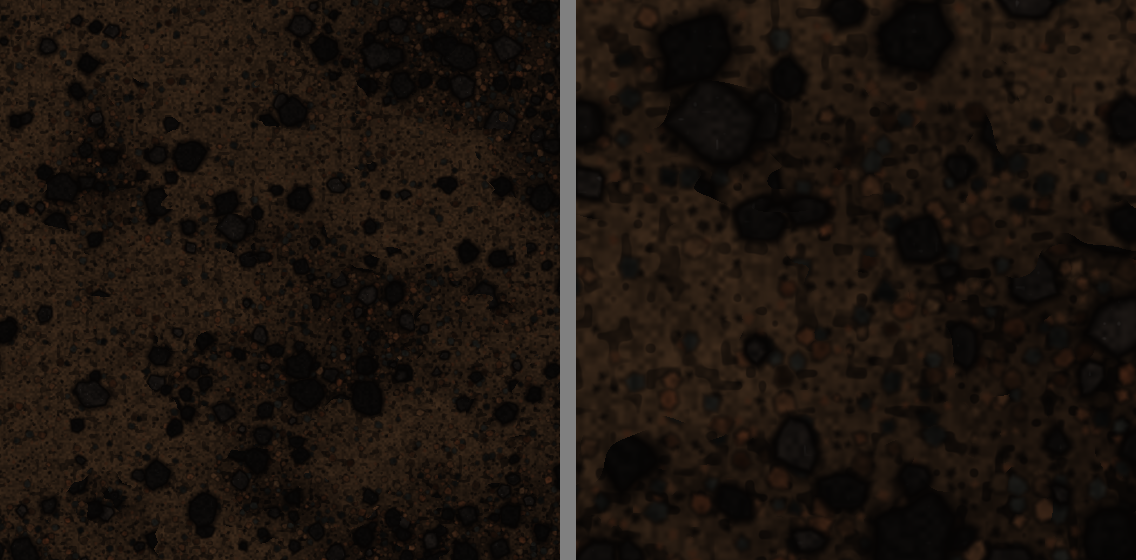
Left, the full canvas; right, a detail of the centre.
Reproduce this texture procedurally as a three.js fragment shader.

```glsl
// Dark gritty soil with sandy patches, angular black stones and small rusty pebbles.
varying vec2 vUv;

const vec3 SOIL = vec3(0.085, 0.057, 0.037);
const vec3 SAND = vec3(0.172, 0.120, 0.078);
const vec3 SHADOW = vec3(0.020, 0.014, 0.011);
const vec3 STONE_DARK = vec3(0.030, 0.025, 0.022);
const vec3 STONE_LIGHT = vec3(0.092, 0.076, 0.066);
const vec3 RUST = vec3(0.215, 0.115, 0.066);
const vec3 TAN = vec3(0.215, 0.150, 0.098);
const vec3 SLATE = vec3(0.090, 0.088, 0.078);

const vec2 PATCH_SCALE = vec2(3.2, 4.2);
const float BIG_SCALE = 16.0;
const float MEDIUM_SCALE = 31.0;
const float PEBBLE_SCALE = 78.0;
const float GRIT_SCALE = 150.0;
const float GRAIN_SCALE = 250.0;
const float EDGE = 0.0022;   // edge softness in canvas units
const int SIDES = 6;

float hash(vec2 p) {
  return fract(sin(dot(p, vec2(127.1, 311.7))) * 43758.5453);
}

float noise(vec2 p) {
  vec2 i = floor(p);
  vec2 f = fract(p);
  f = f * f * (3.0 - 2.0 * f);
  return mix(mix(hash(i), hash(i + vec2(1.0, 0.0)), f.x),
             mix(hash(i + vec2(0.0, 1.0)), hash(i + vec2(1.0, 1.0)), f.x), f.y);
}

float fbm(vec2 p) {
  float sum = 0.0;
  float amp = 0.5;
  for (int i = 0; i < 5; i++) {
    sum += amp * noise(p);
    p = p * 2.03 + 17.3;
    amp *= 0.5;
  }
  return sum;
}

// Sandy patches, slightly more common towards the left
float sandAmount(vec2 uv) {
  float field = fbm(uv * PATCH_SCALE + vec2(4.7, 9.2));
  return smoothstep(0.33, 0.63, field - 0.12 * (uv.x - 0.5));
}

// Signed distance to a rounded irregular polygon
float chip(vec2 p, float radius, float id) {
  float poly = -1.0;
  for (int i = 0; i < SIDES; i++) {
    float k = float(i);
    float angle = 6.2832 * (k + 0.7 * hash(vec2(id * 91.0, k))) / float(SIDES) + id * 40.0;
    float reach = radius * mix(0.65, 1.05, hash(vec2(k, id * 57.0)));
    poly = max(poly, dot(p, vec2(cos(angle), sin(angle))) - reach);
  }
  return mix(poly, length(p) - radius, 0.25);
}

// Nearest scattered chip: x = signed distance in cells, y = random id
vec2 scatter(vec2 uv, float scale, float chance, float seed) {
  vec2 p = uv * scale;
  vec2 base = floor(p);
  vec2 best = vec2(1.0, 0.0);
  for (int y = -1; y <= 1; y++) {
    for (int x = -1; x <= 1; x++) {
      vec2 cell = base + vec2(float(x), float(y));
      float id = hash(cell + seed);
      vec2 jitter = vec2(hash(cell + seed + 3.1), hash(cell + seed + 7.7));
      float radius = mix(0.22, 0.52, hash(cell + seed + 11.3));
      float d = chip(p - cell - 0.15 - 0.7 * jitter, radius, id);
      if (hash(cell + seed + 19.9) < chance && d < best.x) best = vec2(d, id);
    }
  }
  return best;
}

float cover(float d, float scale) {
  float soft = EDGE * scale;
  return 1.0 - smoothstep(-soft, soft, d);
}

// Lays dark stones with a shadowed gap and a worn, speckled face
vec3 layStones(vec3 color, vec2 uv, vec2 stone, float scale) {
  float gap = 1.0 - smoothstep(0.0, 0.16, stone.x);
  color = mix(color, SHADOW, 0.65 * gap);
  float tone = fract(stone.y * 13.7);
  float mottle = noise(uv * 65.0 + stone.y * 30.0);
  vec3 face = mix(STONE_DARK, STONE_LIGHT, tone * tone * (0.55 + 0.7 * mottle));
  face *= 0.70 + 0.60 * noise(uv * GRAIN_SCALE);
  face += 0.06 * smoothstep(0.86, 1.0, noise(uv * 230.0 + 31.0)) * tone;
  face = mix(SHADOW, face, smoothstep(0.0, 0.12, -stone.x));
  return mix(color, face, cover(stone.x, scale));
}

void main() {
  vec2 uv = vUv;
  float sand = sandAmount(uv);
  float grain = noise(uv * GRAIN_SCALE + 5.0);

  // Ground: soil and sand with fine grain and dark pits
  vec3 color = mix(SOIL, SAND, sand);
  color *= 0.78 + 0.44 * fbm(uv * 40.0);
  color *= 0.72 + 0.56 * grain;
  float pits = smoothstep(0.64, 0.82, noise(uv * 135.0 + 50.0));
  color = mix(color, SHADOW, pits * mix(0.75, 0.45, sand));

  // Grit and pebbles, tinted by their ids
  vec2 grit = scatter(uv, GRIT_SCALE, mix(0.35, 0.14, sand), 23.0);
  vec3 gritColor = mix(SHADOW, mix(RUST, TAN, fract(grit.y * 7.0)), step(0.55, grit.y));
  color = mix(color, gritColor, 0.75 * cover(grit.x, GRIT_SCALE));
  vec2 pebble = scatter(uv, PEBBLE_SCALE, mix(0.55, 0.12, sand), 41.0);
  vec3 tint = mix(mix(RUST, TAN, fract(pebble.y * 5.0)), SLATE, step(0.55, pebble.y));
  tint *= mix(0.35, 1.05, fract(pebble.y * 17.0)) * (0.75 + 0.5 * grain);
  color = mix(color, SHADOW, 0.5 * (1.0 - smoothstep(0.0, 0.3, pebble.x)));
  color = mix(color, tint, cover(pebble.x, PEBBLE_SCALE));

  // Stones, with slightly ragged outlines
  vec2 rough = uv + 0.005 * (vec2(noise(uv * 70.0), noise(uv * 70.0 + 90.0)) - 0.5);
  vec2 medium = scatter(rough, MEDIUM_SCALE, mix(0.38, 0.07, sand), 67.0);
  color = layStones(color, uv, medium, MEDIUM_SCALE);
  vec2 big = scatter(rough, BIG_SCALE, mix(0.62, 0.10, sand), 83.0);
  color = layStones(color, uv, big, BIG_SCALE);

  gl_FragColor = vec4(color, 1.0);
}
```
